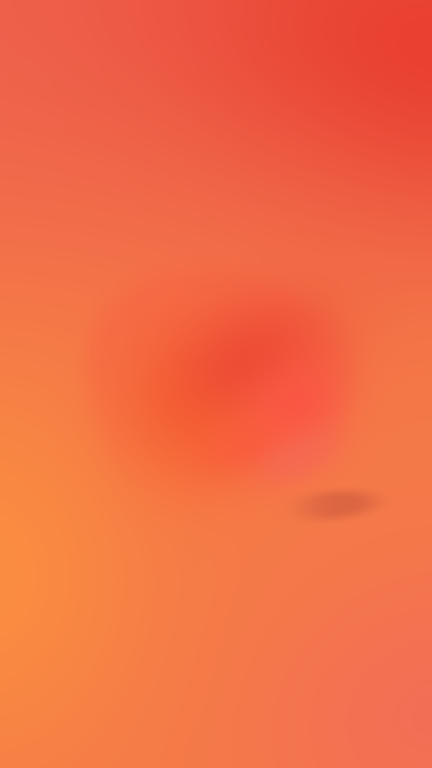
This background is drawn by a Shadertoy shader. Its source:

```glsl
// Soft elliptical falloff around a centre, tilted by an angle
float glow(vec2 p, vec2 centre, vec2 radius, float tilt) {
    float c = cos(tilt), s = sin(tilt);
    vec2 q = mat2(c, -s, s, c) * (p - centre) / radius;
    return exp(-dot(q, q));
}

// Broad diagonal gradient: red above, amber left, coral lower right
vec3 backdrop(vec2 p) {
    vec3 col = mix(vec3(.958, .475, .28), vec3(.935, .385, .30), smoothstep(.42, 1., p.y));
    col = mix(col, vec3(.91, .245, .185), .95 * glow(p, vec2(.58, .94), vec2(.36, .21), -.2));
    col = mix(col, vec3(.985, .56, .25), .9 * glow(p, vec2(-.02, .25), vec2(.2, .25), 0.));
    return mix(col, vec3(.95, .43, .34), .9 * glow(p, vec2(.57, .07), vec2(.22, .18), .3));
}

// Translucent disc with an uneven rim that dissolves downward
float veil(vec2 p) {
    vec2 q = (p - vec2(.28, .49)) / vec2(.187, .184);
    float rim = 1. + .06 * cos(3. * (atan(q.y, q.x) - 2.45));
    float body = 1. - smoothstep(.78, 1.04, length(q) / rim);
    return body * smoothstep(.3, .62, p.y);
}

// Flat smudge, crisp at the upper right and faded at the left
float smudge(vec2 p) {
    vec2 q = p - vec2(.43, .342);
    q.y -= .08 * q.x;
    float body = 1. - smoothstep(.35, 1.1, length(q / vec2(.078, .024)));
    return body * smoothstep(-.085, .02, q.x);
}

void mainImage(out vec4 fragColor, in vec2 fragCoord) {
    // Height spans one unit; width is centred on a 9:16 frame
    vec2 p = fragCoord / iResolution.y;
    p.x += .28125 - .5 * iResolution.x / iResolution.y;

    vec3 col = backdrop(p);
    col = mix(col, vec3(.965, .405, .27), .7 * veil(p));

    // Inner colours of the orb, from its orange side to its pink rim
    col = mix(col, vec3(.97, .39, .18), .75 * glow(p, vec2(.25, .465), vec2(.09, .1), 0.));
    col = mix(col, vec3(.925, .285, .2), .9 * glow(p, vec2(.325, .53), vec2(.115, .075), .45));
    col = mix(col, vec3(.985, .33, .27), .85 * glow(p, vec2(.385, .47), vec2(.065, .055), .8));
    col = mix(col, vec3(.98, .35, .235), .7 * glow(p, vec2(.325, .42), vec2(.065, .035), .35));
    col = mix(col, vec3(.96, .41, .34), .7 * glow(p, vec2(.39, .405), vec2(.055, .03), .5));

    col = mix(col, vec3(.83, .37, .25), .75 * smudge(p));
    fragColor = vec4(col, 1.);
}
```
